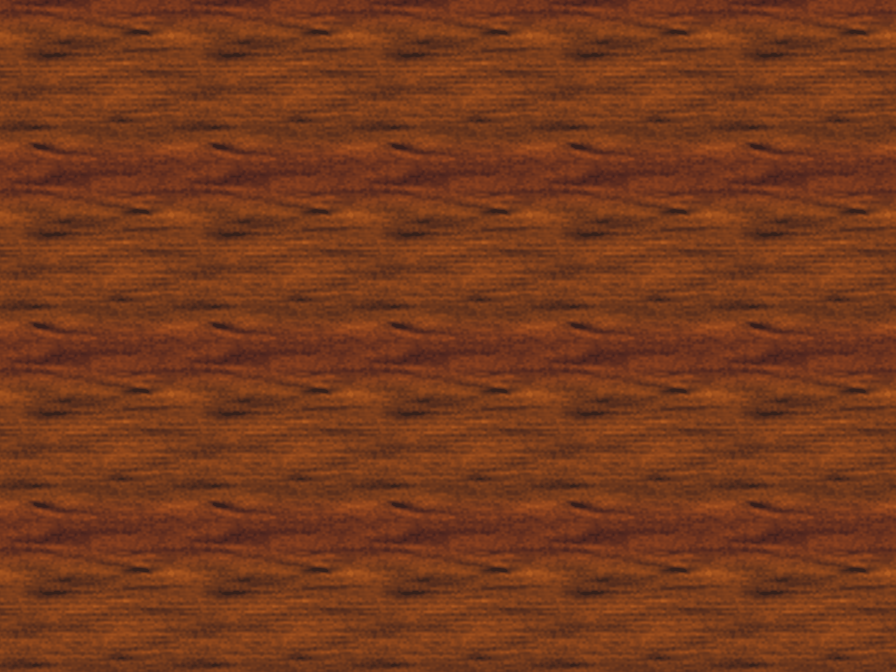
Give the GLSL for this texture, as a WebGL 2 fragment shader.

```glsl
#version 300 es
precision highp float;

uniform vec2 u_resolution;
out vec4 outColor;

const float TILES_ACROSS = 5.0;
const float TAU = 6.2831853;

const vec3 PORE   = vec3(0.21, 0.125, 0.10);
const vec3 UMBER  = vec3(0.33, 0.172, 0.11);
const vec3 BROWN  = vec3(0.455, 0.23, 0.11);
const vec3 RUST   = vec3(0.58, 0.285, 0.11);
const vec3 AMBER  = vec3(0.70, 0.36, 0.13);
const vec3 RED_TINT = vec3(0.004, -0.016, 0.008);

// Tile positions run from 0 to 1, with y pointing down.
const vec2 LEFT_TIP  = vec2(0.18, 0.80);
const vec2 RIGHT_TIP = vec2(0.84, 0.195);
const vec2 STAIN_SIZE = vec2(0.13, 0.028);
const vec2 STAINS[4] = vec2[4](vec2(0.31, 0.315), vec2(0.68, 0.67),
                               vec2(0.27, 0.01), vec2(0.45, 0.27));

const float BASE_TONE = 0.485;
const float BAND_AMOUNT = 0.065;
const float STREAK_AMOUNT = 0.30;
const float FIBRE_AMOUNT = 0.34;
const float HAIR_AMOUNT = 0.20;
const float LINE_COUNT = 32.0;
const float LINE_AMOUNT = 0.06;
const float SPECKLE_AMOUNT = 0.26;
const float STAIN_AMOUNT = 0.32;
const float WARP_AMOUNT = 0.02;

float hash(vec2 cell) {
    uvec2 q = uvec2(cell) * uvec2(1597u, 3812u) + 77u;
    uint n = (q.x ^ (q.y * 2654u)) * 747796u + q.y * 9781u;
    n = (n ^ (n >> 15)) * 2246823u;
    n = (n ^ (n >> 13)) * 326648u + n;
    return float((n ^ (n >> 16)) & 65535u) / 65535.0;
}

// One row of noise, slid sideways by a random amount.
float rowNoise(float x, float row, vec2 cells) {
    row = mod(row, cells.y);
    float g = (x + hash(vec2(row, cells.y + 200.0))) * cells.x;
    float f = smoothstep(0.0, 1.0, fract(g));
    float i = mod(floor(g), cells.x);
    return mix(hash(vec2(i, row)), hash(vec2(mod(i + 1.0, cells.x), row)), f);
}

// Value noise that repeats once per tile, without aligned columns.
float noise(vec2 p, vec2 cells) {
    float g = p.y * cells.y;
    float row = floor(g);
    return mix(rowNoise(p.x, row, cells), rowNoise(p.x, row + 1.0, cells),
               smoothstep(0.0, 1.0, g - row));
}

vec2 wrapOffset(vec2 d) {
    return d - floor(d + 0.5);
}

float bump(vec2 d, vec2 size) {
    d /= size;
    return exp(-dot(d, d));
}

float ridge(float d, float width) {
    return exp(-d * d / (width * width));
}

// Pointed growth ring: dark tip, curved arm, and a glow outside the point.
float ring(vec2 p, vec2 tip, float facing) {
    vec2 d = wrapOffset(p - tip) * facing;
    float inside = max(d.x, 0.0);
    float arm = 0.085 * (1.0 - exp(-5.0 * inside));
    float reach = smoothstep(-0.03, 0.02, d.x) * (1.0 - smoothstep(0.2, 0.48, d.x));
    float tone = -0.28 * reach * ridge(d.y - arm, 0.014);
    tone += 0.20 * reach * ridge(d.y - arm - 0.033, 0.018);
    tone += 0.16 * reach * ridge(d.y - arm * 0.5 + 0.018, 0.016);
    tone -= 0.34 * bump(d - vec2(0.06, 0.012), vec2(0.09, 0.020));
    tone += 0.32 * bump(d - vec2(-0.11, 0.0), vec2(0.14, 0.034));
    float contour = d.y + 0.083 + 0.10 * d.x;
    tone -= 0.25 * ridge(contour, 0.014) * ridge(d.x - 0.03, 0.26);
    return tone;
}

vec3 woodColor(float t) {
    vec3 c = mix(PORE, UMBER, smoothstep(0.0, 0.25, t));
    c = mix(c, BROWN, clamp((t - 0.25) * 4.0, 0.0, 1.0));
    c = mix(c, RUST, clamp((t - 0.5) * 4.0, 0.0, 1.0));
    return mix(c, AMBER, clamp((t - 0.75) * 4.0, 0.0, 1.0));
}

void main() {
    vec2 fromTop = vec2(gl_FragCoord.x, u_resolution.y - gl_FragCoord.y);
    vec2 p = fract(fromTop / u_resolution.x * TILES_ACROSS);
    float bend = sin(TAU * p.x + 1.0) * sin(TAU * p.y * 2.0);
    vec2 grain = p + vec2(0.0, WARP_AMOUNT * 0.5 * bend);

    // Broad bands, long streaks and short hairs of grain
    float band = cos(TAU * (p.y - 0.47));
    float streak = noise(grain, vec2(2.0, 17.0)) - 0.5;
    float fibre = noise(grain, vec2(4.0, 39.0)) - 0.5;
    float hair = noise(grain, vec2(12.0, 50.0)) - 0.5;
    float tone = BASE_TONE + BAND_AMOUNT * band + STREAK_AMOUNT * streak
               + FIBRE_AMOUNT * fibre + HAIR_AMOUNT * hair;

    // Fine ruled lines, broken up along the straight grain
    float ruled = smoothstep(-0.3, 0.6, band) * 1.6 * noise(p, vec2(3.0, 15.0));
    tone += LINE_AMOUNT * ruled * sin(TAU * LINE_COUNT * p.y);

    // Growth rings and dark stains
    tone += ring(grain, LEFT_TIP, 1.0) + ring(grain, RIGHT_TIP, -1.0);
    for (int i = 0; i < STAINS.length(); i++) {
        float stain = bump(wrapOffset(p - STAINS[i]), STAIN_SIZE);
        tone -= STAIN_AMOUNT * stain * (0.8 - fibre);
    }

    // Pore speckle and colour
    tone += SPECKLE_AMOUNT * (noise(p, vec2(60.0, 70.0)) - 0.5);
    vec3 color = woodColor(clamp(tone, 0.0, 1.0));
    color += RED_TINT * smoothstep(0.2, 1.0, -band);
    outColor = vec4(color, 1.0);
}
```
